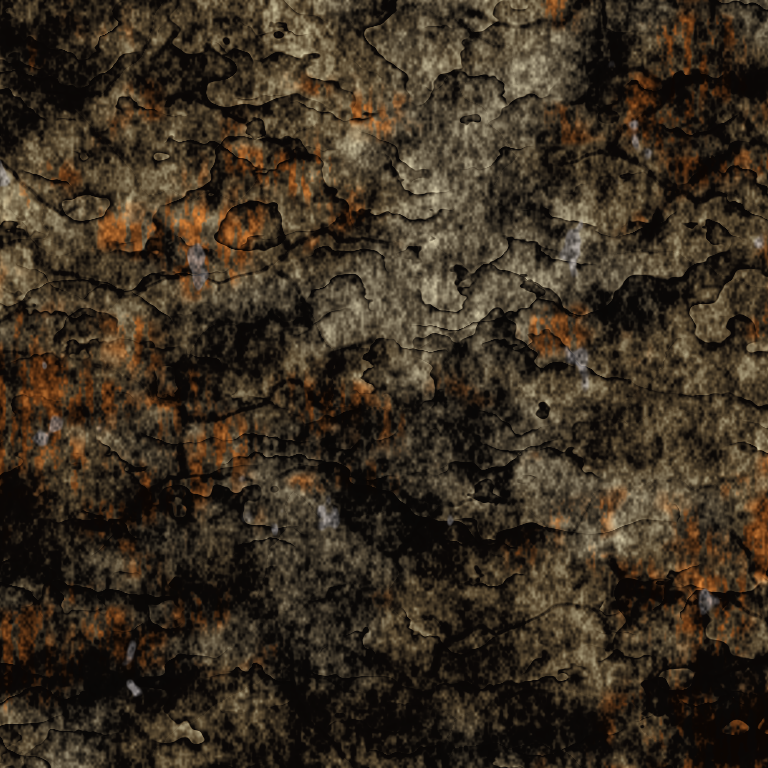
Write a Shadertoy shader that draws this texture.

```glsl
// Weathered dark rock wall: jagged horizontal ledges with soft shadows under
// their lips, broken facets, soot, gritty grain, rust streaks and pale chips.
// Layers of unit-deviation noise are summed to a tone, then coloured by a ramp.

const vec3 DARK = vec3(0.09, 0.07, 0.05);
const vec3 OCHRE = vec3(0.36, 0.295, 0.195);
const vec3 PALE = vec3(0.65, 0.60, 0.47);
const vec3 RUST_TINT = vec3(1.22, 0.74, 0.34);
const vec3 CHIP_GREY = vec3(0.60, 0.58, 0.58);
const vec3 SLIVER_YELLOW = vec3(0.78, 0.66, 0.08);

const float TONE_MEAN = 0.285;
const float TONE_SPREAD = 0.175;
const float TONE_FLOOR = 0.035;
const float BROAD = 0.42;
const float BLOTCH = 0.50;
const float GRAIN = 0.46;
const float WEAVE = 0.20;
const float FACET = 0.55;
const float SOOT = 0.75;
const float LEDGE_SHADOW = 2.1;
const float LEDGE_LIP = 0.55;
const float CRACK = 1.3;
const int LEDGE_LAYERS = 3;

uint scramble(uint n) {
    n = (n ^ 61u) ^ (n >> 16u);
    n *= 9u;
    n ^= n >> 4u;
    n *= 668265u;
    return n ^ (n >> 15u);
}

float hash(vec2 cell) {
    uvec2 c = uvec2(ivec2(cell) + 4096);
    return float(scramble(c.x + scramble(c.y)) & 65535u) / 65535.0;
}

float valueNoise(vec2 p) {
    vec2 i = floor(p), f = fract(p);
    f = f * f * (3.0 - 2.0 * f);
    return mix(mix(hash(i), hash(i + vec2(1, 0)), f.x),
               mix(hash(i + vec2(0, 1)), hash(i + vec2(1, 1)), f.x), f.y);
}

// Fractal noise scaled to zero mean and about unit deviation
float fbm(vec2 p, int octaves, float gain) {
    float sum = 0.0, power = 0.0, amp = 1.0;
    for (int i = 0; i < octaves; i++) {
        sum += amp * (valueNoise(p) - 0.5);
        power += amp * amp;
        amp *= gain;
        p = p * 2.03 + vec2(17.3, 9.7);
    }
    return sum / (0.214 * sqrt(power));
}

// x: shadow below ledge edges, y: light on the lip above them
vec2 ledges(vec2 p) {
    vec2 result = vec2(0.0);
    float count = 4.5;
    for (int i = 0; i < LEDGE_LAYERS; i++) {
        vec2 seed = vec2(31.7, 53.1) * float(i + 1);
        float bend = fbm(p * vec2(0.55, 0.8) * count + seed, 5, 0.5);
        float layer = fract(p.y * count + 0.42 * bend);
        float below = (1.0 - layer) / count, above = layer / count;
        float presence = smoothstep(-0.5, 1.0, fbm(p * vec2(0.7, 1.1) * count + seed.yx, 3, 0.5));
        float width = (0.25 + presence) * 0.085 / count;
        float shadow = max(exp(-below / width), 1.0 - smoothstep(0.0, 0.0035, above));
        result.x = max(result.x, shadow * presence);
        result.y = max(result.y, exp(-above / 0.014) * presence * (1.0 - shadow));
        count *= 1.85;
    }
    return result;
}

// x: gap between the two nearest sites, y: random value of the facet
vec2 facets(vec2 p) {
    vec2 base = floor(p);
    float nearest = 9.0, second = 9.0, id = 0.0;
    for (int y = -1; y <= 1; y++)
    for (int x = -1; x <= 1; x++) {
        vec2 cell = base + vec2(x, y);
        vec2 site = cell + vec2(hash(cell), hash(cell + 71.0));
        float d = length(site - p);
        second = min(second, max(d, nearest));
        if (d < nearest) { nearest = d; id = hash(cell + 143.0); }
    }
    return vec2(second - nearest, id);
}

// Rare thin upright flakes, one candidate per grid cell
float slivers(vec2 p) {
    vec2 grid = p * vec2(8.0, 6.0), cell = floor(grid);
    vec2 d = (fract(grid) - 0.5) / vec2(8.0, 6.0);
    d.x += 0.002 * fbm(p * 40.0, 2, 0.5);
    float taper = 0.004 * (1.0 - smoothstep(0.0, 0.04, abs(d.y)));
    return step(0.96, hash(cell + 211.0)) * (1.0 - smoothstep(taper - 0.002, taper + 0.001, abs(d.x)));
}

void mainImage(out vec4 fragColor, in vec2 fragCoord) {
    vec2 p = fragCoord / iResolution.y;
    vec2 warp = vec2(fbm(p * 7.0 + 5.0, 4, 0.5), fbm(p * 7.0 + 45.0, 4, 0.5));

    // Stone surface
    float blotch = fbm(p * vec2(13.0, 17.0) + 80.0, 5, 0.75);
    float grain = fbm(p * vec2(150.0, 115.0), 2, 0.8);
    float weave = fbm(p * vec2(95.0, 16.0) + 20.0, 2, 0.7);
    float soot = smoothstep(0.1, 1.3, fbm(p * vec2(6.0, 9.0) + 120.0, 6, 0.68));
    float tone = BROAD * fbm(p * vec2(2.2, 4.2) + 60.0, 3, 0.6)
               + BLOTCH * blotch + GRAIN * grain + WEAVE * weave - SOOT * soot;

    // Ledges and broken facets
    vec2 ledge = ledges(p);
    vec2 facet = facets((p + 0.02 * warp) * vec2(5.0, 9.0));
    float crackShare = smoothstep(-0.2, 1.2, fbm(p * 5.0 + 160.0, 3, 0.5));
    tone += FACET * (facet.y - 0.5) + LEDGE_LIP * ledge.y - LEDGE_SHADOW * ledge.x;
    tone -= CRACK * crackShare * (1.0 - smoothstep(0.01, 0.10, facet.x));

    // Tone to stone colour, with a soft black floor
    float level = TONE_MEAN + TONE_SPREAD * tone - TONE_FLOOR;
    level = TONE_FLOOR + 0.5 * (level + sqrt(level * level + 0.0016));
    vec3 color = level < OCHRE.r
        ? mix(DARK, OCHRE, (level - DARK.r) / (OCHRE.r - DARK.r))
        : mix(OCHRE, PALE, (level - OCHRE.r) / (PALE.r - OCHRE.r));

    // Grey weathering and rust streaks
    float grey = 0.45 * smoothstep(-0.3, 1.3, fbm(p * vec2(3.0, 5.0) + 200.0, 4, 0.6));
    color = mix(color, vec3(1.06, 1.0, 0.86) * color.g, grey);
    float rust = smoothstep(0.2, 1.5, fbm(p * vec2(4.5, 7.0) + 240.0, 4, 0.65))
               * smoothstep(-0.8, 0.9, weave + 0.5 * grain);
    color = mix(color, color * RUST_TINT, 0.85 * rust);

    // Pale chips and yellow flakes
    float chip = smoothstep(2.05, 2.4, fbm(p * vec2(12.0, 9.0) + 280.0, 4, 0.6));
    color = mix(color, CHIP_GREY * (0.8 + 0.2 * grain), 0.7 * chip);
    color = mix(color, SLIVER_YELLOW * (0.8 + 0.2 * grain), 0.8 * slivers(p));

    fragColor = vec4(clamp(color, 0.0, 1.0), 1.0);
}
```
